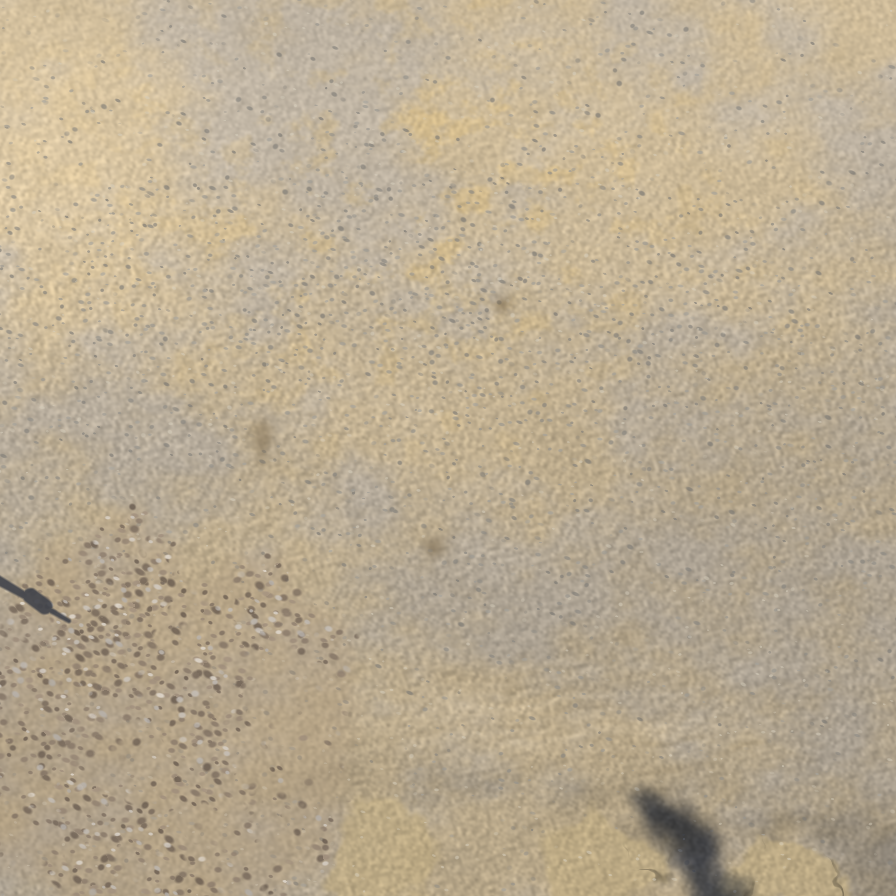
Reproduce this texture procedurally as a three.js fragment shader.

```glsl
// Weathered sandy ground seen from above: tan and grey stains under a fine embossed grain,
// scattered pebbles, a gravel patch at lower left and two cast shadows.
// Stains are fractal value noise; pebbles are jittered ellipses in hashed grid cells.
varying vec2 vUv;

vec3 hash3(vec2 p) {
  vec3 q = fract(vec3(p.xyx) * vec3(0.1031, 0.1030, 0.0973));
  q += dot(q, q.yxz + 33.33);
  return fract((q.xxy + q.yzz) * q.zyx);
}

float noise(vec2 p) {
  vec2 cell = floor(p), f = fract(p);
  f = f * f * (3.0 - 2.0 * f);
  float low = mix(hash3(cell).x, hash3(cell + vec2(1.0, 0.0)).x, f.x);
  float high = mix(hash3(cell + vec2(0.0, 1.0)).x, hash3(cell + 1.0).x, f.x);
  return mix(low, high, f.y);
}

float fbm(vec2 p) {
  float sum = 0.0, weight = 0.5;
  for (int i = 0; i < 5; i++) {
    sum += weight * noise(p);
    p = mat2(1.6, 1.2, -1.2, 1.6) * p + 7.3;
    weight *= 0.5;
  }
  return sum / 0.97;
}

// Coverage in x, a random tone of the covering stone in y
vec2 stones(vec2 p, float density, float size) {
  vec2 home = floor(p), best = vec2(0.0);
  for (int j = -1; j <= 1; j++) {
    for (int i = -1; i <= 1; i++) {
      vec2 cell = home + vec2(float(i), float(j));
      vec3 rnd = hash3(cell + 11.0), look = hash3(cell + 57.0);
      vec2 d = p - cell - rnd.xy;
      d = vec2(d.x + d.y * (look.x - 0.3), d.y * (1.0 + 0.6 * look.y));
      float radius = size * (0.55 + 0.75 * look.z);
      float cover = 1.0 - smoothstep(radius * 0.45, radius * 1.15, length(d));
      cover *= smoothstep(0.0, 0.12, density - rnd.z);
      if (cover > best.x) best = vec2(cover, look.y);
    }
  }
  return best;
}

float segment(vec2 p, vec2 a, vec2 b) {
  vec2 ab = b - a;
  return length(p - a - ab * clamp(dot(p - a, ab) / dot(ab, ab), 0.0, 1.0));
}

// Soft round spot, 1 at the centre
float spot(vec2 p, vec2 centre, vec2 radius) {
  vec2 d = (p - centre) / radius;
  return exp(-dot(d, d));
}

void main() {
  vec2 uv = vUv;
  vec2 warp = vec2(fbm(uv * 14.0), fbm(uv * 14.0 + 40.0)) - 0.5;
  float broad = fbm(vec2(uv.x * 3.0 + uv.y, uv.y * 6.0) + 3.0);
  float mottle = fbm(uv * vec2(17.0, 24.0) + 20.0);

  // Stained sand, brightest at upper left
  float stain = smoothstep(0.33, 0.67, 0.55 * broad + 0.45 * mottle);
  vec3 color = mix(vec3(0.765, 0.695, 0.570), vec3(0.685, 0.645, 0.585), stain);
  float ochre = smoothstep(0.52, 0.72, fbm(uv * vec2(30.0, 36.0) + 80.0));
  color += vec3(0.03, 0.008, -0.045) * ochre * spot(uv, vec2(0.47, 0.80), vec2(0.35, 0.28));
  float light = mix(0.955, 1.07, smoothstep(0.05, 0.95, uv.y));
  light += 0.07 * spot(uv, vec2(0.02, 0.78), vec2(0.28, 0.18));
  light -= 0.04 * spot(uv, vec2(0.95, 0.50), vec2(0.30, 0.20));
  color *= light + 0.12 * (mottle - 0.5);

  // Wind ripples and damp, darker ground along the bottom
  float ripple = noise(vec2(uv.x * 12.0, (uv.y - 0.12 * uv.x + 0.03 * warp.y) * 150.0)) - 0.5;
  color += 0.09 * ripple * spot(uv, vec2(0.68, 0.19), vec2(0.25, 0.08));
  float damp = smoothstep(0.42, 0.62, fbm(uv * vec2(8.0, 14.0) + 31.0));
  color *= 1.0 - 0.15 * damp * (1.0 - smoothstep(0.06, 0.20, uv.y)) * smoothstep(0.25, 0.4, uv.x);

  // Smooth pale sand with thin cracks
  vec2 bent = uv + 0.10 * warp;
  float pale = spot(bent, vec2(0.67, 0.03), vec2(0.07, 0.06))
    + spot(bent, vec2(0.42, 0.05), vec2(0.06, 0.07)) + spot(bent, vec2(0.88, 0.01), vec2(0.07, 0.04));
  pale = smoothstep(0.35, 0.55, pale);
  color = mix(color, vec3(0.745, 0.67, 0.515), 0.8 * pale);
  float crack = 1.0 - smoothstep(0.01, 0.05, abs(noise(bent * 32.0) - 0.5));
  color *= 1.0 - 0.28 * crack * pale * smoothstep(0.5, 0.6, uv.x) * smoothstep(0.4, 0.6, mottle);

  // Embossed grain lit from the upper left
  vec2 tilt = vec2(uv.x + 0.35 * uv.y, uv.y - 0.2 * uv.x);
  vec2 toLight = vec2(-0.0013, 0.0013);
  float relief = noise((tilt - toLight) * 185.0) - noise((tilt + toLight) * 185.0);
  float grain = noise(tilt * 260.0 + 9.0) - 0.5;
  float rough = mix(0.65, 1.0, smoothstep(0.95, 0.6, uv.y) * (1.0 - 0.4 * pale));
  color *= 1.0 + rough * (0.13 * relief + 0.13 * grain);

  // Blue grey pebbles and pale chips
  float crowd = 0.10 + 0.36 * spot(uv, vec2(0.32, 0.66), vec2(0.5, 0.17)) + 0.25 * (mottle - 0.4);
  crowd += 0.16 * spot(uv, vec2(0.85, 0.48), vec2(0.4, 0.25));
  vec2 pebble = stones(tilt * 105.0, crowd * (1.0 - pale), 0.32);
  color = mix(color, mix(vec3(0.47, 0.46, 0.44), vec3(0.66, 0.65, 0.62), pebble.y), 0.65 * pebble.x);
  vec2 chip = stones(tilt * 95.0 + 30.0, 0.12, 0.24);
  color = mix(color, vec3(0.84, 0.81, 0.74), 0.55 * chip.x);

  // Gravel patch, densest along its upper rim
  float reach = length((uv + 0.13 * warp - vec2(0.16, 0.19)) / vec2(0.25, 0.22));
  float patchMask = 1.0 - smoothstep(0.8, 1.08, reach);
  float clump = smoothstep(0.36, 0.62, fbm(uv * 13.0 + 61.0));
  float heap = patchMask * (0.12 + 0.5 * clump + 0.3 * smoothstep(0.2, 0.36, uv.y));
  color = mix(color, vec3(0.69, 0.61, 0.50), 0.35 * patchMask);
  vec2 brown = stones(uv * 100.0 + 5.0, heap, 0.48);
  color = mix(color, mix(vec3(0.37, 0.32, 0.28), vec3(0.64, 0.57, 0.50), brown.y), 0.75 * brown.x);
  vec2 white = stones(uv * 88.0 + 19.0, 0.45 * heap, 0.36);
  color = mix(color, mix(vec3(0.70, 0.68, 0.66), vec3(0.90, 0.87, 0.83), white.y), 0.8 * white.x);

  // Brown smudges
  float smudge = spot(uv, vec2(0.56, 0.66), vec2(0.010)) + spot(uv, vec2(0.485, 0.39), vec2(0.012))
    + spot(uv + 0.04 * warp, vec2(0.29, 0.505), vec2(0.014, 0.018));
  color = mix(color, vec3(0.47, 0.40, 0.29), 0.5 * smudge);

  // Cast shadows: a thin stick with a knot, and a soft bent blot
  float stick = segment(uv, vec2(-0.02, 0.363), vec2(0.077, 0.307)) - mix(0.0045, 0.0015, uv.x / 0.08);
  float knot = segment(uv, vec2(0.034, 0.335), vec2(0.050, 0.323)) - 0.008;
  color = mix(color, vec3(0.25, 0.26, 0.29), 0.9 * (1.0 - smoothstep(-0.001, 0.0025, min(stick, knot))));
  vec2 soft = uv + 0.05 * warp;
  float blot = min(segment(soft, vec2(0.727, 0.10), vec2(0.765, 0.05)), segment(soft, vec2(0.765, 0.05), vec2(0.815, 0.0)));
  color = mix(color, color * vec3(0.40, 0.44, 0.54), 1.0 - smoothstep(0.002, 0.036, blot));

  gl_FragColor = vec4(color, 1.0);
}
```
